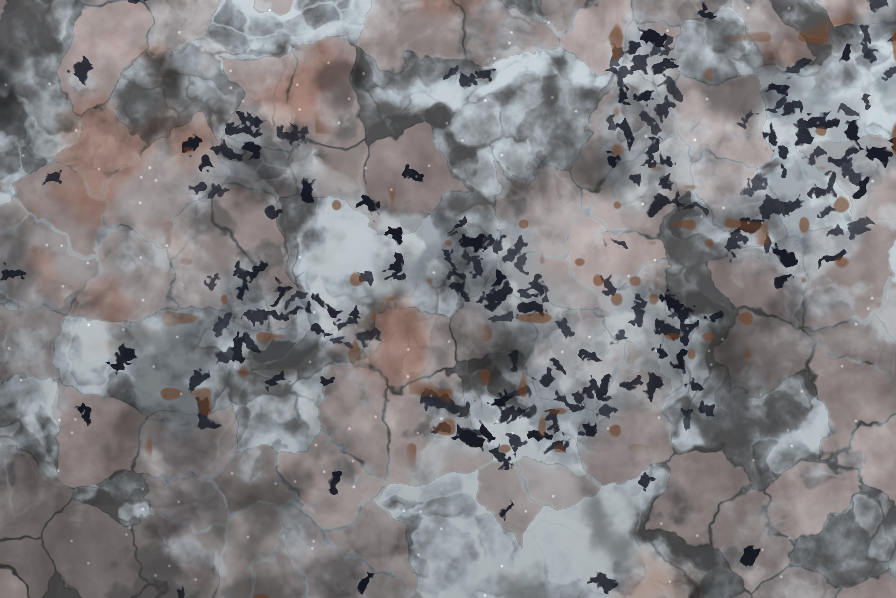
This texture is drawn by a Shadertoy shader. Its source:

```glsl
// Polished granite: pink feldspar plates, cloudy grey quartz, pale patches and black mica flakes.

float hash(vec2 p) {
    return fract(sin(dot(p, vec2(127.1, 311.7))) * 43758.5453);
}

vec2 hash2(vec2 p) {
    return vec2(hash(p), hash(p + 37.3));
}

float noise(vec2 p) {
    vec2 i = floor(p), f = fract(p);
    f = f * f * (3.0 - 2.0 * f);
    return mix(mix(hash(i), hash(i + vec2(1, 0)), f.x),
               mix(hash(i + vec2(0, 1)), hash(i + vec2(1, 1)), f.x), f.y);
}

float fbm(vec2 p) {
    float sum = 0.0, amp = 0.5;
    for (int i = 0; i < 5; i++) {
        sum += amp * noise(p);
        p = mat2(1.6, 1.2, -1.2, 1.6) * p + 5.7;
        amp *= 0.5;
    }
    return sum / 0.97;
}

// Angular grains: xy = cell id, z = distance to the nearest border
vec3 grains(vec2 p) {
    vec2 cell = floor(p), id = cell, near = vec2(9), second = vec2(9);
    for (int y = -1; y <= 1; y++)
    for (int x = -1; x <= 1; x++) {
        vec2 c = cell + vec2(x, y);
        vec2 d = c + 0.05 + 0.9 * hash2(c) - p;
        if (dot(d, d) < dot(near, near)) {
            second = near;
            near = d;
            id = c;
        } else if (dot(d, d) < dot(second, second)) {
            second = d;
        }
    }
    return vec3(id, dot(0.5 * (near + second), normalize(second - near)));
}

// Where mica gathers
float micaCluster(vec2 p) {
    return smoothstep(0.64, 0.78, 0.75 * noise(p * 6.5 + 3.1) + 0.25 * noise(p * 15.0));
}

// Ragged, randomly turned flakes; returns their coverage
float micaFlakes(vec2 p, float scale, float soft) {
    vec2 q = p * scale;
    q += 0.7 * (vec2(fbm(q * 1.3), fbm(q * 1.3 + 19.0)) - 0.5);
    float cover = 0.0;
    for (int y = -1; y <= 1; y++)
    for (int x = -1; x <= 1; x++) {
        vec2 c = floor(q) + vec2(x, y);
        vec2 centre = c + hash2(c + 11.0);
        float chance = 0.012 + 0.72 * micaCluster(centre / scale);
        if (hash(c + 53.0) > chance) continue;
        float a = 6.283 * hash(c + 71.0);
        vec2 d = mat2(cos(a), sin(a), -sin(a), cos(a)) * (q - centre);
        vec2 size = vec2(0.3 + 0.35 * hash(c + 5.0), 0.13 + 0.17 * hash(c + 9.0));
        vec2 e = abs(d) - size;
        float dist = max(e.x, e.y) + 0.35 * (noise(q * 5.0) - 0.5);
        float strength = 0.65 + 0.35 * hash(c + 83.0);
        cover = max(cover, strength * smoothstep(soft, -soft, dist / scale));
    }
    return cover;
}

void mainImage(out vec4 fragColor, in vec2 fragCoord) {
    vec2 p = fragCoord / iResolution.y;
    float soft = max(0.0018, 0.8 / iResolution.y);
    vec2 warp = vec2(fbm(p * 9.0), fbm(p * 9.0 + 31.0)) - 0.5;
    float fine = fbm(p * 38.0) - 0.5;
    float cluster = micaCluster(p);

    // Cloudy ground of smoky quartz and pale feldspar, broken into small facets
    vec3 facet = grains(p * 19.0 + warp * 3.0);
    float facetTone = (hash(facet.xy) - 0.5) * smoothstep(0.0, 0.12, facet.z);
    float cloud = fbm(p * 5.0 + warp * 1.2 + 8.0) + 0.2 * facetTone + 0.35 * fine + 0.1 * cluster;
    vec3 color = mix(vec3(0.32, 0.32, 0.325), vec3(0.69, 0.73, 0.76), smoothstep(0.3, 0.67, cloud));
    color += 0.09 * facetTone;
    color = mix(color, vec3(0.77, 0.80, 0.81), 0.6 * smoothstep(0.6, 0.72, cloud + 0.1 * fine));

    // Sharp-edged pink plates, some half transparent
    vec3 plate = grains(p * 8.0 + warp * 1.1);
    float kind = mix(hash(plate.xy + 17.0), noise(plate.xy * 0.45), 0.45);
    float isPink = step(0.3, kind) * step(kind, 0.6);
    float inside = smoothstep(0.0, 3.0 * soft, plate.z / 8.0);
    vec3 pink = vec3(0.60, 0.55, 0.545) * (0.86 + 0.24 * hash(plate.xy + 4.0));
    pink += 0.13 * fine + 0.25 * (fbm(p * 11.0 + 2.0) - 0.5);
    float opacity = 0.55 + 0.4 * hash(plate.xy + 29.0);
    opacity *= 1.0 - 0.6 * smoothstep(0.56, 0.7, fbm(p * 14.0 + 40.0));
    color = mix(color, pink, isPink * inside * opacity * (1.0 - 0.7 * cluster));
    color *= 1.0 - 0.16 * isPink * (1.0 - smoothstep(0.0, 0.004, plate.z / 8.0));

    // Smoky stains and brown iron tints
    color *= 1.0 - 0.32 * smoothstep(0.57, 0.74, fbm(p * 7.0 + 61.0));
    color *= mix(vec3(1), vec3(0.95, 0.81, 0.75), smoothstep(0.62, 0.76, fbm(p * 4.5 + 90.0)));

    // Mica with a faint bluish halo, then rust beside it
    color = mix(color, vec3(0.30, 0.33, 0.36), 0.3 * cluster * smoothstep(0.4, 0.6, fbm(p * 22.0)));
    float mica = micaFlakes(p, 29.0, soft);
    vec3 micaColor = vec3(0.085, 0.095, 0.135) + 0.1 * max(fine, 0.0);
    color = mix(color, micaColor, mica);
    float rust = smoothstep(0.82, 0.9, noise(p * 32.0 + 7.0)) * smoothstep(0.52, 0.68, noise(p * 6.5 + 3.1));
    color = mix(color, vec3(0.42, 0.25, 0.15), 0.6 * rust);

    // Tiny bright glints
    vec2 g = p * 45.0, gi = floor(g);
    float glint = length(g - gi - 0.2 - 0.6 * hash2(gi)) / 45.0;
    color += 0.22 * step(0.95, hash(gi + 3.0)) * smoothstep(0.0035, 0.001, glint);

    // Light falls from the upper right
    color *= 0.86 + 0.17 * p.y + 0.04 * p.x;
    fragColor = vec4(clamp(color, 0.0, 1.0), 1.0);
}
```
